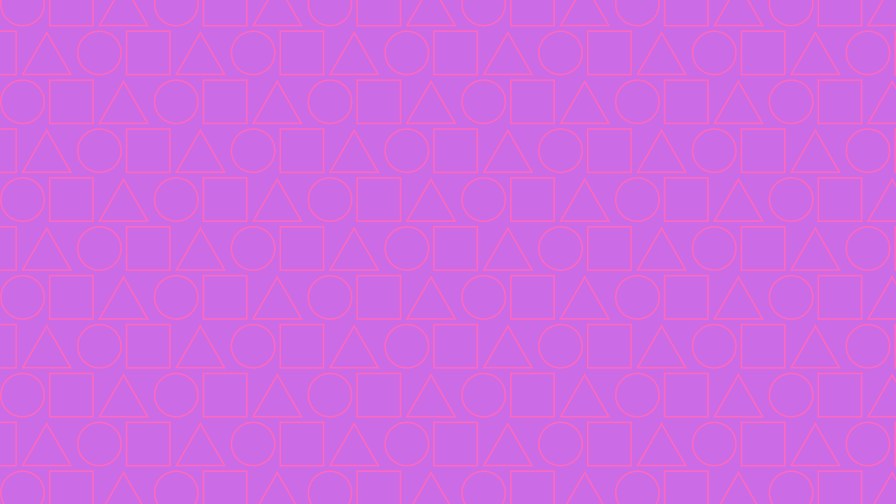
Write a WebGL 1 fragment shader that draws this pattern.

```glsl
precision highp float;

uniform vec2 u_resolution;

// Lengths are fractions of the canvas height.
const float PERIOD = 0.3050;                // circle, square, triangle
const float ROW_PITCH = 0.0970;
const vec2 FIRST_CIRCLE = vec2(0.0447, 0.0220);
const float SQUARE_X = 0.0969;              // offsets from the circle centre
const vec2 TRIANGLE_CENTER = vec2(0.2005, -0.0151);
const float RADIUS = 0.0430;                // circle radius, half side of square
const float TRIANGLE_INRADIUS = 0.0276;
const float LINE_WIDTH = 0.0030;
const float CELL_MARGIN = 0.0486;           // room left of the circle centre
const vec3 GROUND = vec3(0.797, 0.420, 0.902);
const vec3 LINE = vec3(1.000, 0.408, 0.745);

float circleDistance(vec2 p, float radius) {
  return length(p) - radius;
}

float squareDistance(vec2 p, float halfSide) {
  return max(abs(p.x), abs(p.y)) - halfSide;
}

// Equilateral triangle pointing up, with mitred corners.
float triangleDistance(vec2 p, float inradius) {
  return max(abs(p.x) * 0.8660 + p.y * 0.5, -p.y) - inradius;
}

// Share of a pixel covered by a line whose middle lies at distance d.
float lineCoverage(float d, float pixel) {
  float halfLine = 0.5 * LINE_WIDTH;
  float upper = min(d + 0.5 * pixel, halfLine);
  float lower = max(d - 0.5 * pixel, -halfLine);
  return clamp((upper - lower) / pixel, 0.0, 1.0);
}

void main() {
  float pixel = 1.0 / u_resolution.y;
  vec2 p = gl_FragCoord.xy * pixel - FIRST_CIRCLE;

  // Every other row is shifted by half a period.
  float row = floor(p.y / ROW_PITCH + 0.5);
  p.y -= row * ROW_PITCH;
  p.x -= 0.5 * PERIOD * mod(row, 2.0);
  p.x = mod(p.x + CELL_MARGIN, PERIOD) - CELL_MARGIN;

  // Nearest outline of the three shapes
  float d = abs(circleDistance(p, RADIUS));
  d = min(d, abs(squareDistance(p - vec2(SQUARE_X, 0.0), RADIUS)));
  d = min(d, abs(triangleDistance(p - TRIANGLE_CENTER, TRIANGLE_INRADIUS)));

  gl_FragColor = vec4(mix(GROUND, LINE, lineCoverage(d, pixel)), 1.0);
}
```
